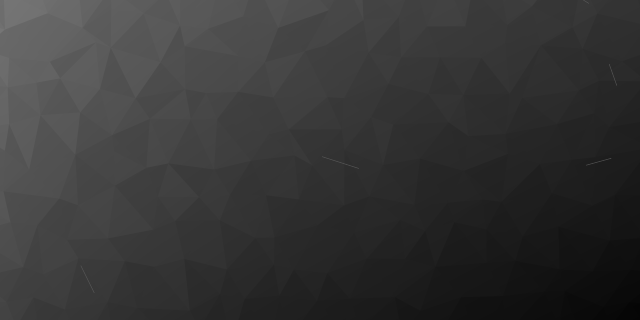
Write a WebGL 1 fragment shader that draws this background.

```glsl
precision highp float;
// Charcoal low-poly facets, lit from the upper left, with a few thin pale glints.

uniform vec2 u_resolution;

#define ROWS 9.0           // mesh rows over the canvas height
#define ROW_PHASE 0.5      // vertical mesh shift, in cells
#define STAGGER 0.4        // sideways shift of odd rows, in cells
#define JITTER 0.34        // vertex displacement, in cells
#define FACET_TONE 0.10    // relative brightness spread between facets
#define FLATNESS 0.65      // 0: smooth gradient, 1: one tone per facet
#define GLINT_WIDTH 0.0018 // in canvas heights
#define GLINT_TONE 0.36

float hash(vec2 p) {
  vec3 q = fract(p.xyx * vec3(0.1031, 0.1030, 0.0973));
  q += dot(q, q.yzx + 33.33);
  return fract((q.x + q.y) * q.z);
}

float cross2(vec2 a, vec2 b) {
  return a.x * b.y - a.y * b.x;
}

// Mesh vertex: a staggered grid point, randomly displaced
vec2 vertex(vec2 id) {
  vec2 offset = vec2(hash(id + 17.0), hash(id + 71.0)) - 0.5;
  return id + vec2(STAGGER * mod(id.y, 2.0), ROW_PHASE) + 2.0 * JITTER * offset;
}

// Diagonal light falloff with an extra lift along the left edge
float lightAt(vec2 uv) {
  float ramp = 0.193 - 0.17 * (uv.x - 0.5) + 0.175 * (uv.y - 0.5);
  return ramp + 0.07 * exp(-4.0 * max(uv.x, 0.0)) * (0.85 + 0.4 * uv.y);
}

float edgeDistance(vec2 p, vec2 a, vec2 b) {
  return cross2(b - a, p - a) / max(length(b - a), 0.001);
}

// Returns weighted tone and antialiased coverage of one triangle
vec2 facet(vec2 p, vec2 a, vec2 b, vec2 c, float pixel, float aspect) {
  float side = sign(cross2(b - a, c - a));
  float inside = min(side * edgeDistance(p, a, b),
                 min(side * edgeDistance(p, b, c), side * edgeDistance(p, c, a)));
  float coverage = clamp(inside / pixel + 0.5, 0.0, 1.0);
  vec2 center = (a + b + c) / 3.0;
  vec2 uv = mix(p, center, FLATNESS) / (ROWS * vec2(aspect, 1.0));
  float tone = lightAt(uv) * (1.0 + FACET_TONE * (hash(center * 37.0) - 0.5));
  return vec2(tone, 1.0) * coverage;
}

float glint(vec2 p, vec2 a, vec2 b, float pixel) {
  vec2 ab = b - a;
  float t = clamp(dot(p - a, ab) / dot(ab, ab), 0.0, 1.0);
  float d = length(p - a - ab * t);
  return clamp((0.5 * GLINT_WIDTH - d) / pixel + 0.5, 0.0, 1.0);
}

void main() {
  float pixel = 1.0 / u_resolution.y;
  float aspect = u_resolution.x * pixel;
  vec2 p = gl_FragCoord.xy * pixel;
  vec2 g = p * ROWS;
  vec2 cell = floor(g - vec2(0.0, ROW_PHASE));
  float gridPixel = pixel * ROWS;

  // Blend the facets of nearby quads, each split along its shorter diagonal
  vec2 sum = vec2(lightAt(p / vec2(aspect, 1.0)), 1.0) * 0.001;
  for (int j = -1; j <= 1; j++) {
    for (int i = -1; i <= 1; i++) {
      vec2 id = cell + vec2(float(i), float(j));
      vec2 a = vertex(id);
      vec2 b = vertex(id + vec2(1.0, 0.0));
      vec2 c = vertex(id + vec2(1.0, 1.0));
      vec2 d = vertex(id + vec2(0.0, 1.0));
      if (distance(a, c) < distance(b, d)) {
        sum += facet(g, a, b, c, gridPixel, aspect);
        sum += facet(g, a, c, d, gridPixel, aspect);
      } else {
        sum += facet(g, a, b, d, gridPixel, aspect);
        sum += facet(g, b, c, d, gridPixel, aspect);
      }
    }
  }
  float tone = sum.x / sum.y;

  // Sparse bright mesh edges
  vec2 q = vec2(p.x * 2.0 / aspect, p.y);
  float line = glint(q, vec2(1.008, 0.510), vec2(1.120, 0.474), pixel);
  line = max(line, glint(q, vec2(0.253, 0.169), vec2(0.294, 0.086), pixel));
  line = max(line, glint(q, vec2(1.904, 0.799), vec2(1.927, 0.734), pixel));
  line = max(line, glint(q, vec2(1.833, 0.484), vec2(1.909, 0.505), pixel));
  line = max(line, glint(q, vec2(1.823, 1.000), vec2(1.839, 0.990), pixel));
  tone = mix(tone, GLINT_TONE, line * 0.85);

  gl_FragColor = vec4(vec3(tone), 1.0);
}
```
